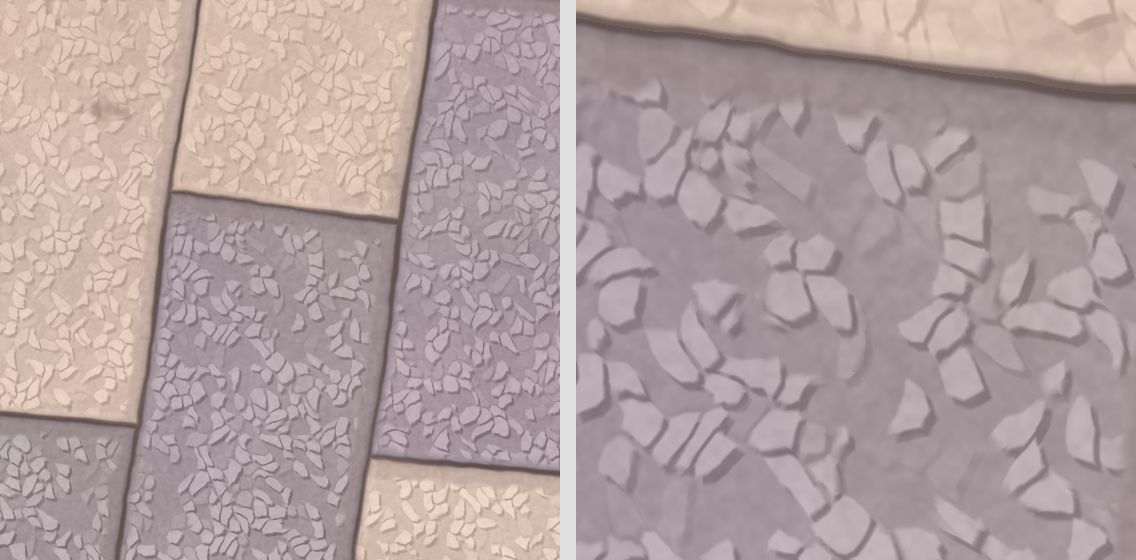
Left: the whole. Right: its middle third, enlarged.
A Shadertoy shader for this texture:

```glsl
// Slanted running-bond paving of long tan and mauve-grey slabs with dark joints.
// A sheared grid gives slabs and bevels; embossed cellular shards give the
// rough stone face; layered sines and soft noise add wobble, tint and wear.

const vec2  SLAB      = vec2(0.421, 0.85);   // slab width and height
const vec2  ORIGIN    = vec2(0.212, 0.69);   // lower left corner of slab (0,0)
const vec2  SHEAR     = vec2(-0.142, 0.115); // lean of the upright and level joints
const float JOINT     = 0.0045;              // half width of a joint
const float BEVEL     = 0.036;               // width of the smooth slab rim
const float SHARDS    = 40.0;                // shard cells across the canvas
const vec2  TO_LIGHT  = vec2(-0.0045, 0.0055);
const vec2  STAIN_POS = vec2(0.19, 0.805);
const vec3  TAN       = vec3(0.815, 0.722, 0.675);
const vec3  PEACH     = vec3(0.835, 0.728, 0.655);
const vec3  GREY      = vec3(0.640, 0.588, 0.590);
const vec3  MAUVE     = vec3(0.645, 0.580, 0.618);
const vec3  RIM_TAN   = vec3(0.735, 0.650, 0.615);
const vec3  RIM_GREY  = vec3(0.590, 0.528, 0.530);
const vec3  JOINT_COL = vec3(0.350, 0.285, 0.280);
const vec3  STAIN_COL = vec3(0.540, 0.430, 0.400);

vec2 hash2(vec2 p) {
    vec3 q = fract(p.xyx * vec3(0.1031, 0.1030, 0.0973));
    q += dot(q, q.yzx + 33.33);
    return fract((q.xx + q.yz) * q.zy);
}

float noise(vec2 p) {
    vec2 i = floor(p), f = fract(p);
    f = f * f * (3.0 - 2.0 * f);
    float low  = mix(hash2(i).x, hash2(i + vec2(1, 0)).x, f.x);
    float high = mix(hash2(i + vec2(0, 1)).x, hash2(i + vec2(1, 1)).x, f.x);
    return mix(low, high, f.y);
}

// Height of raised angular shards: each cell has its own turned, stretched metric.
float shardHeight(vec2 p) {
    vec2 q = p * SHARDS;
    q += 0.22 * sin(q.yx * 1.7 + 1.3 * sin(q * 0.9));
    vec2 cell = floor(q);
    float nearest = 9.0, second = 9.0, height = 0.0;
    for (int j = -1; j <= 1; j++)
    for (int i = -1; i <= 1; i++) {
        vec2 id = cell + vec2(i, j);
        vec2 r = hash2(id + 71.0);
        vec2 d = q - id - 0.5 - 0.8 * (r - 0.5);
        float a = 1.57 + 2.4 * (hash2(id + 13.0).x - 0.5);
        d = abs(vec2(d.x * cos(a) + d.y * sin(a), d.y * cos(a) - d.x * sin(a)));
        float dist = max(d.x * 0.85, d.y * 1.4 + d.x * 0.4);
        if (dist < nearest) {
            second = nearest;
            nearest = dist;
            height = smoothstep(0.2, 0.6, hash2(id + 29.0).y);
        } else second = min(second, dist);
    }
    return height * smoothstep(0.04, 0.32, second - nearest);
}

void mainImage(out vec4 fragColor, in vec2 fragCoord) {
    vec2 p = fragCoord / iResolution.xy;
    float soft = 0.0015 + 1.0 / iResolution.y;

    // Sheared grid with uneven joints; every other column shifts by half a slab
    vec2 s = p + SHEAR * p.yx - ORIGIN;
    s += 0.0035 * sin(p.yx * vec2(11.0, 9.0) + vec2(0.9, 2.0));
    s += 0.003 * (vec2(noise(p * 45.0), noise(p * 45.0 + 37.0)) - 0.5);
    float column = floor(s.x / SLAB.x);
    s.y += 0.5 * SLAB.y * mod(column, 2.0);
    float row = floor(s.y / SLAB.y);
    vec2 fromLow = s - vec2(column, row) * SLAB;
    vec2 fromHigh = SLAB - fromLow;
    vec2 edge = min(fromLow, fromHigh);

    // Colours alternate along each column and flip every two columns
    float isTan = 1.0 - mod(row + floor((column + 1.0) * 0.5), 2.0);
    float tint = noise(p * 3.2 + vec2(column, row) * 5.0);
    float cloud = noise(p * 9.0 + 4.0) - 0.5;
    float slabTone = hash2(vec2(column, row) + 50.0).x - 0.5;
    vec3 warm = mix(TAN, PEACH, tint);
    vec3 cool = mix(GREY, MAUVE, smoothstep(0.1, 0.9, 0.6 * tint + 0.5 * p.x));
    vec3 col = mix(cool, warm, isTan) + 0.035 * cloud + 0.015 * slabTone;

    // Smooth rim: broad on the right and top, narrow on the left and bottom
    float ragged = 0.012 * (noise(p * 60.0) - 0.5);
    float shaded = min(fromHigh.x, fromHigh.y * 0.9) + ragged;
    float lit = min(fromLow.x, fromLow.y) + ragged;
    float shadedRim = 1.0 - smoothstep(BEVEL * 0.65, BEVEL, shaded);
    float litRim = 1.0 - smoothstep(BEVEL * 0.25, BEVEL * 0.65, lit);

    // Embossed face, crisper low on the canvas and softer on tan slabs
    float h = shardHeight(p);
    float shadow = max(shardHeight(p + TO_LIGHT) - h, 0.0);
    float relief = 0.11 * h - 0.12 * shadow;
    relief *= mix(1.1, 0.65, p.y) * mix(1.0, 0.8, isTan);
    relief *= 1.0 - 0.8 * max(shadedRim, litRim);
    col += relief;
    col = mix(col, mix(RIM_GREY, RIM_TAN, isTan), 0.65 * shadedRim);
    col += litRim * mix(0.012, 0.045, isTan);

    // Fine grain, sparse pits and one ragged stain
    col += 0.035 * (noise(p * 130.0) - 0.5) + 0.025 * (noise(p * 230.0) - 0.5);
    float pits = smoothstep(0.83, 0.96, noise(p * 48.0 + 9.0))
               * smoothstep(0.55, 0.8, noise(p * 7.0 + 21.0));
    float stain = 1.0 - smoothstep(0.008, 0.045,
        length((p - STAIN_POS) * vec2(0.9, 1.2)) + 0.04 * (noise(p * 70.0) - 0.4));
    col = mix(col, STAIN_COL, max(0.3 * pits * isTan, 0.55 * stain));

    // Dark joints of changing width, with a soft shade beside them
    float gap = min(edge.x, edge.y);
    float width = JOINT * mix(0.55, 1.25, noise(p * 8.0 + 60.0));
    float line = 1.0 - smoothstep(width - soft, width + soft, gap);
    float shade = 1.0 - smoothstep(0.0, 0.016, gap);
    col *= 1.0 - 0.16 * shade;
    col = mix(col, JOINT_COL, line * mix(0.65, 0.95, noise(p * 14.0)));

    fragColor = vec4(clamp(col, 0.0, 1.0), 1.0);
}
```
